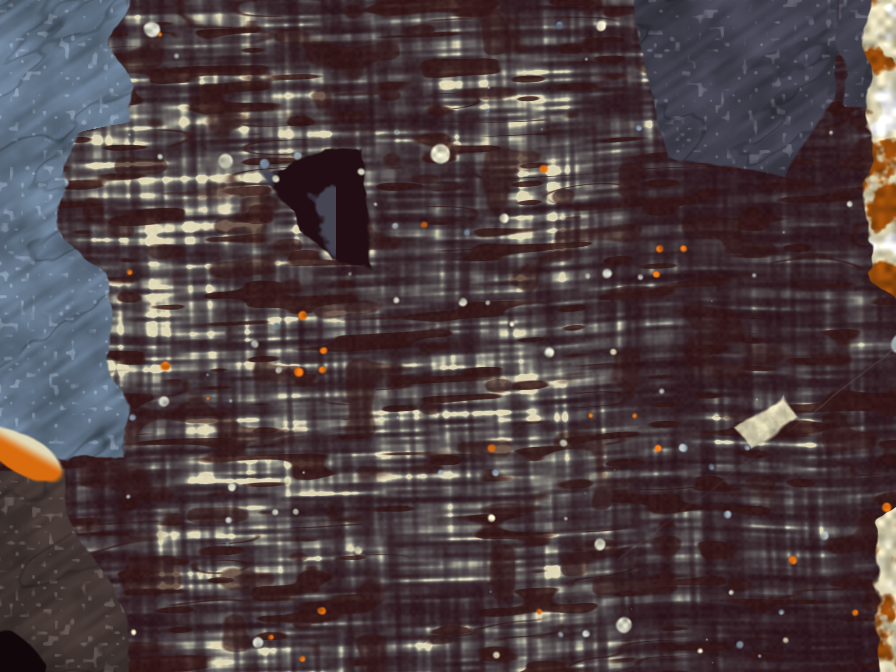
Give the GLSL for this texture, as a WebGL 2 fragment shader.

```glsl
#version 300 es
precision highp float;

uniform vec2 u_resolution;
out vec4 fragColor;

const float EDGE = 0.0025;         // softness of outlines
const float WEAVE_LEVEL = 0.205;   // median tone of the twinned crystal
const float WEAVE_GAIN = 0.88;     // contrast of the twinning
const vec3 MAROON = vec3(0.17, 0.07, 0.10);
const vec3 DUSK = vec3(0.27, 0.23, 0.25);
const vec3 GREY = vec3(0.40, 0.38, 0.38);
const vec3 SILVER = vec3(0.60, 0.60, 0.55);
const vec3 CREAM = vec3(0.88, 0.85, 0.72);
const vec3 RUST = vec3(0.20, 0.08, 0.08);
const vec3 BLUE = vec3(0.42, 0.50, 0.59);
const vec3 SLATE = vec3(0.27, 0.27, 0.33);
const vec3 UMBER = vec3(0.27, 0.22, 0.21);
const vec3 ORANGE = vec3(0.85, 0.42, 0.06);

float hash(vec2 p) {
    return fract(sin(dot(p, vec2(127.1, 311.7))) * 43758.5);
}

float noise(vec2 p) {
    vec2 i = floor(p), f = fract(p);
    f = f * f * (3.0 - 2.0 * f);
    return mix(mix(hash(i), hash(i + vec2(1, 0)), f.x),
               mix(hash(i + vec2(0, 1)), hash(i + vec2(1, 1)), f.x), f.y);
}

float fbm(vec2 p) {
    float sum = 0.0, amp = 0.533;
    for (int i = 0; i < 4; i++) {
        sum += amp * noise(p);
        p = mat2(1.6, 1.2, -1.2, 1.6) * p + 7.3;
        amp *= 0.5;
    }
    return sum;
}

mat2 turn(float a) { return mat2(cos(a), -sin(a), sin(a), cos(a)); }

float cover(float d) { return 1.0 - smoothstep(-EDGE, EDGE, d); }

vec3 toneRamp(float t) {
    vec3 c = mix(MAROON, DUSK, clamp(t * 4.0, 0.0, 1.0));
    c = mix(c, GREY, clamp(t * 4.0 - 1.0, 0.0, 1.0));
    c = mix(c, SILVER, clamp(t * 4.0 - 2.0, 0.0, 1.0));
    return mix(c, CREAM, clamp(t * 4.0 - 3.0, 0.0, 1.0));
}

// Crossed twin lamellae with rusty lenses
vec3 weave(vec2 p) {
    vec2 q = p + 0.014 * (vec2(noise(p * 4.0), noise(p * 4.0 + 31.0)) - 0.5);
    q += vec2(0.02 * p.y, -0.03 * p.x);
    float across = 0.55 * noise(q * vec2(6, 85)) + 0.45 * noise(q * vec2(13, 170) + 5.0);
    float upright = 0.55 * noise(q * vec2(65, 6) + 11.0) + 0.45 * noise(q * vec2(140, 14));
    float z = 4.3 * (across - 0.5) + 2.9 * (upright - 0.5) + 2.2 * (fbm(p * 5.0) - 0.5);

    float shade = smoothstep(0.8, 1.05, p.x);
    float zone = 0.28 - 0.75 * shade - 0.5 * shade * (1.0 - smoothstep(0.1, 0.4, p.y));
    zone -= 0.9 * (1.0 - smoothstep(0.18, 0.27, p.x)) * (1.0 - smoothstep(0.28, 0.33, p.y));
    zone += 0.3 * cover(abs(p.x - 0.605) - 0.06) * cover(abs(p.y - 0.65) - 0.16);
    float t = WEAVE_LEVEL * exp(WEAVE_GAIN * z + zone);

    float lens = smoothstep(0.70, 0.80, noise(q * vec2(15, 72) + 40.0));
    float box = smoothstep(0.72, 0.82, noise(q * vec2(20, 32) + 80.0));
    float wisp = 1.0 - smoothstep(0.0, 0.07, abs(noise(q * vec2(9, 48) + 60.0) - 0.5));
    wisp *= smoothstep(0.52, 0.7, noise(q * vec2(10, 24) + 17.0));
    vec3 c = toneRamp(t);
    c = mix(c, RUST, 0.85 * max(lens, max(0.75 * box, 0.8 * wisp)));
    return c + 0.04 * (noise(p * 190.0) - 0.5);
}

// Mottled, scratched grain body
vec3 grain(vec2 p, vec3 base) {
    vec2 s = turn(0.6) * p;
    float scratch = noise(s * vec2(18, 110));
    float fleck = smoothstep(0.72, 0.95, noise(p * 120.0));
    float crack = 1.0 - smoothstep(0.0, 0.025, abs(fbm(s * vec2(5, 12)) - 0.5));
    float light = 0.66 + 0.5 * fbm(p * 14.0) + 0.24 * (scratch - 0.5) - 0.16 * crack;
    return base * light + 0.13 * fleck;
}

vec3 brightMineral(vec2 p) {
    float n = fbm(p * 22.0);
    vec3 c = mix(ORANGE * 0.7, CREAM, smoothstep(0.36, 0.48, n));
    return mix(c, vec3(0.95), smoothstep(0.55, 0.68, n)) * (0.75 + 0.4 * noise(p * 90.0));
}

void main() {
    vec2 p = gl_FragCoord.xy / u_resolution.y;
    float rough = 0.035 * (fbm(p * 18.0) - 0.5);
    vec3 c = weave(p);

    // Dark angular void
    float hole = max(p.x - 0.549, 0.605 - p.y);
    hole = max(hole, 0.94 * (p.y - 0.74 - 0.35 * (p.x - 0.40)));
    hole = max(hole, 0.55 * (0.74 - 1.5 * (p.x - 0.40) - p.y));
    vec3 holeTone = mix(MAROON * 0.75, SLATE, smoothstep(0.5, 0.65, fbm(p * 20.0)) * step(p.x, 0.5));
    c = mix(c, holeTone, cover(hole + rough));

    // Scattered flecks, coarse to fine
    for (int i = 0; i < 3; i++) {
        float cells = 7.0 * exp2(float(i));
        vec2 id = floor(p * cells), f = fract(p * cells);
        float seed = hash(id + 13.0 * float(i));
        vec2 centre = 0.3 + 0.4 * vec2(hash(id + 3.1), hash(id + 8.7));
        float d = (length(f - centre) - 0.09) / cells + 0.35 * rough;
        vec3 tint = mix(mix(BLUE, CREAM, hash(id + 5.0)), ORANGE, step(0.75, hash(id + 9.0)));
        c = mix(c, tint * (0.8 + 0.5 * noise(p * 130.0)), cover(d) * step(seed, 0.11));
    }

    // Hairline fracture and prismatic inclusion
    float hair = abs(p.y - 0.17 - 0.75 * (p.x - 0.92) + 0.4 * rough) - 0.0008;
    c = mix(c, GREY, 0.55 * cover(hair) * step(0.92, p.x) * noise(p * 12.0));
    vec2 b = abs(turn(0.6) * (p - vec2(1.142, 0.371))) - vec2(0.044, 0.021);
    c = mix(c, CREAM * (0.55 + 0.75 * fbm(p * 45.0)), cover(max(b.x, b.y) + 0.5 * rough));

    // Slate grain and bright rim on the right
    float slate = max(0.9375 + 0.237 * (1.0 - p.y) - p.x, p.x - 1.245);
    slate = max(slate, 0.766 - 0.15 * (p.x - 0.993) - p.y);
    slate = max(slate, 0.58 * (0.74 + 1.41 * (p.x - 1.165) - p.y));
    c = mix(c, grain(p, SLATE), cover(slate + 0.4 * rough));
    float sliver = max(1.25 - p.x, 0.84 - p.y);
    c = mix(c, grain(p + 3.0, SLATE * 0.95), cover(sliver + rough));
    float gap = smoothstep(0.22, 0.27, p.y) * (1.0 - smoothstep(0.53, 0.6, p.y));
    float rim = 1.29 + 0.06 * gap + 0.018 * (1.0 - step(0.4, p.y)) - p.x;
    c = mix(c, brightMineral(p), cover(rim + 1.3 * rough));

    // Blue, umber and orange grains on the left
    float notch = smoothstep(0.56, 0.68, p.y) * (1.0 - smoothstep(0.80, 0.82, p.y));
    float shore = 0.178 - 0.085 * notch + 0.04 * (noise(vec2(p.y * 15.0, 2.0)) - 0.5);
    float blue = max(p.x - shore, 0.36 - 0.4 * min(p.x, 0.1) - p.y);
    c = mix(c, grain(p, BLUE), cover(blue + rough));
    float umber = max(p.x - mix(0.19, 0.095, smoothstep(0.06, 0.27, p.y)), p.y - 0.30);
    vec3 body = mix(grain(p, UMBER), MAROON * 0.4, cover(length(p) - 0.06 + rough));
    c = mix(c, body, cover(umber + 0.4 * rough));
    vec2 e = turn(-0.5) * (p - vec2(0.03, 0.325));
    float amber = (length(e / vec2(0.065, 0.027)) - 1.0) * 0.027;
    c = mix(c, mix(ORANGE, CREAM, smoothstep(0.0, 0.02, e.y)), cover(amber + 0.3 * rough));

    fragColor = vec4(clamp(c, 0.0, 1.0), 1.0);
}
```
